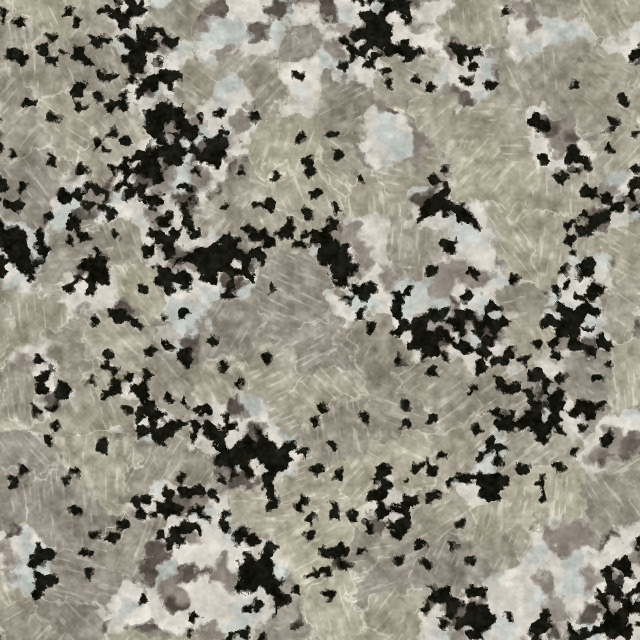
Give the GLSL for this texture, as a WebGL 2 fragment shader.

```glsl
#version 300 es
precision highp float;
// Polished speckled granite: tan feldspar, white matrix and clustered black mica.

#define FELDSPAR_CELLS 12.0
#define MATRIX_CELLS 34.0
#define MICA_CELLS 70.0
#define FELDSPAR_SHARE 0.58
#define MICA_IN_MATRIX 0.62
#define MICA_IN_FELDSPAR 0.10
#define CLUSTER_FREQ 10.0
#define MOTTLE 0.26
#define STREAK 0.11
#define SEAM 0.14

uniform vec2 u_resolution;
out vec4 fragColor;

float hash(vec2 p) {
  return fract(sin(dot(p, vec2(127.1, 311.7))) * 43758.5453);
}

vec2 hash2(vec2 p) {
  return vec2(hash(p), hash(p + 57.3));
}

float noise(vec2 p) {
  vec2 i = floor(p), f = fract(p);
  f = f * f * (3.0 - 2.0 * f);
  return mix(mix(hash(i), hash(i + vec2(1, 0)), f.x),
             mix(hash(i + vec2(0, 1)), hash(i + vec2(1, 1)), f.x), f.y);
}

float fbm(vec2 p) {
  float sum = 0.0, amp = 0.533;
  for (int i = 0; i < 4; i++) {
    sum += amp * noise(p);
    p = mat2(1.6, 1.2, -1.2, 1.6) * p + 11.7;
    amp *= 0.5;
  }
  return sum;
}

vec2 warp(vec2 p) {
  return vec2(fbm(p), fbm(p + 31.4)) - 0.5;
}

// The two closest grains and how far the second blends into the first
struct Grains { vec2 near; vec2 next; float blend; };

Grains findGrains(vec2 p, float softness) {
  Grains g = Grains(vec2(0), vec2(0), 0.0);
  vec2 cell = floor(p);
  float d1 = 9.0, d2 = 9.0;
  for (int y = -1; y <= 1; y++) {
    for (int x = -1; x <= 1; x++) {
      vec2 id = cell + vec2(x, y);
      float d = length(id + hash2(id) - p);
      if (d < d1) {
        d2 = d1; g.next = g.near;
        d1 = d; g.near = id;
      } else if (d < d2) {
        d2 = d; g.next = id;
      }
    }
  }
  g.blend = 0.5 - 0.5 * smoothstep(0.0, softness, d2 - d1);
  return g;
}

// Large feldspar grains
Grains feldsparGrains(vec2 uv) {
  vec2 bend = 0.9 * warp(uv * 18.0) + 0.4 * warp(uv * 70.0);
  return findGrains(uv * FELDSPAR_CELLS + bend, 0.11);
}

float isFeldspar(vec2 id) {
  return step(hash(id + 3.7), FELDSPAR_SHARE);
}

float feldsparCover(Grains g) {
  return mix(isFeldspar(g.near), isFeldspar(g.next), g.blend);
}

vec3 feldsparColor(vec2 id) {
  vec3 tint = mix(vec3(0.57, 0.545, 0.50), vec3(0.675, 0.66, 0.58), hash(id + 8.1));
  return tint + 0.03 * (hash(id + 19.3) - 0.5);
}

// Smaller white, bluish and smoky grains between the feldspar
vec3 matrixColor(vec2 id) {
  float kind = hash(id + 5.9);
  vec3 color = vec3(0.84, 0.82, 0.78);
  color = mix(color, vec3(0.75, 0.77, 0.745), step(0.46, kind));
  color = mix(color, vec3(0.56, 0.53, 0.49), step(0.70, kind));
  color = mix(color, vec3(0.38, 0.35, 0.32), step(0.86, kind));
  return color + 0.07 * (hash(id + 2.2) - 0.5);
}

// Black flecks gather in clusters, mostly outside the feldspar
float isMica(vec2 id) {
  vec2 center = (id + hash2(id)) / MICA_CELLS;
  float cluster = smoothstep(0.38, 0.63, fbm(center * CLUSTER_FREQ + 4.0));
  float share = mix(MICA_IN_MATRIX, MICA_IN_FELDSPAR, feldsparCover(feldsparGrains(center)));
  return step(hash(id + 7.3), share * cluster);
}

void main() {
  vec2 uv = gl_FragCoord.xy / min(u_resolution.x, u_resolution.y);
  float mottle = fbm(uv * 75.0) - 0.5;
  float grit = noise(uv * 240.0) - 0.5;

  // Pale matrix
  Grains m = findGrains(uv * MATRIX_CELLS + 1.3 * warp(uv * 55.0), 0.28);
  vec3 color = mix(matrixColor(m.near), matrixColor(m.next), m.blend);
  color += 0.8 * MOTTLE * mottle + 0.05 * grit;

  // Feldspar with fine cleavage streaks and pale seams
  Grains f = feldsparGrains(uv);
  vec3 spar = mix(feldsparColor(f.near), feldsparColor(f.next), f.blend);
  float angle = 6.2832 * hash(f.near + 13.0);
  vec2 along = mat2(cos(angle), sin(angle), -sin(angle), cos(angle)) * uv;
  spar += STREAK * smoothstep(0.6, 0.95, noise(along * vec2(45.0, 230.0)));
  spar += SEAM * 2.0 * f.blend * smoothstep(0.4, 0.65, fbm(uv * 30.0));
  spar += MOTTLE * mottle + 0.2 * (fbm(uv * 24.0 + 9.0) - 0.5) + 0.07 * grit;
  color = mix(color, spar, feldsparCover(f));

  // Mica flecks
  Grains k = findGrains(uv * MICA_CELLS + 1.1 * warp(uv * 110.0), 0.25);
  float mica = mix(isMica(k.near), isMica(k.next), k.blend);
  vec3 black = vec3(0.09, 0.09, 0.065) + 0.12 * mottle + 0.06 * grit;
  color = mix(color, black, mica);

  fragColor = vec4(clamp(color, 0.0, 1.0), 1.0);
}
```
